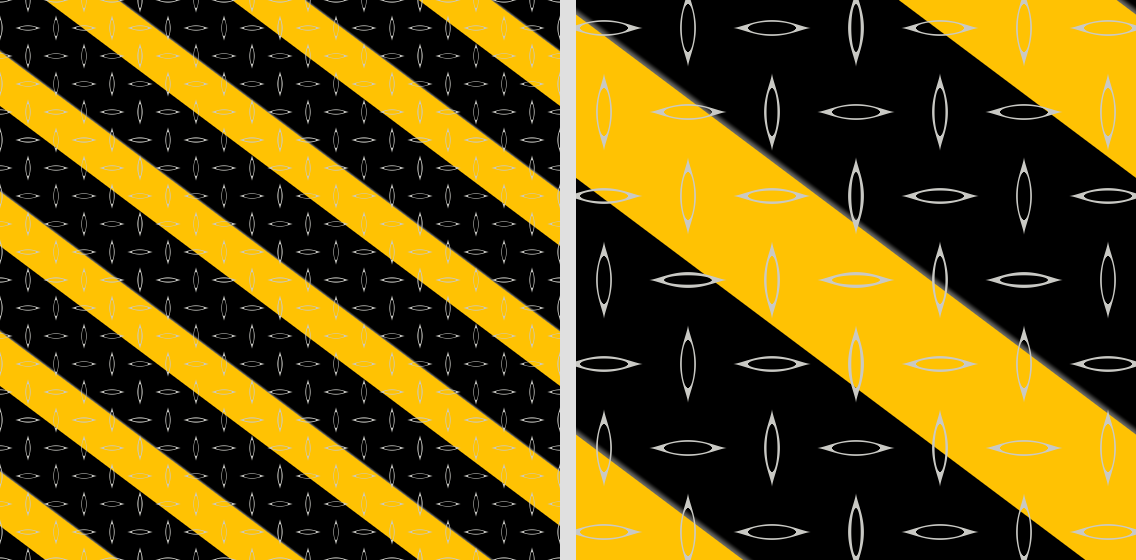
Left: the whole. Right: its middle third, enlarged.
Give the GLSL for this pattern, as a three.js fragment shader.

```glsl
// Black and yellow hazard stripes under a tread-plate grid of hollow pointed lozenges.
// Stripes come from a wrapped diagonal phase; lozenges alternate direction like a
// checkerboard, each a spiked outline with an elliptical hole, box-filtered for smooth edges.

varying vec2 vUv;

const vec3 BLACK = vec3(0.0);
const vec3 YELLOW = vec3(1.0, 0.76, 0.01);
const vec3 STEEL = vec3(0.79, 0.79, 0.77);
const vec3 SHADOW = vec3(0.40, 0.40, 0.39);

const vec2 STRIPE_REPEATS = vec2(3.0, 4.0);  // across, up
const float STRIPE_CENTER = 0.4375;          // phase within one repeat
const float STRIPE_HALF = 0.1945;            // half width in phase
const float SHADOW_WIDTH = 0.0045;           // soft rim on the upper edge

const float GRID = 20.0;                     // lozenges across and up
const float HALF_LENGTH = 0.0232;
const float HALF_WIDTH = 0.0047;
const float HOLE_LENGTH = 0.0142;
const float RIM_HEAVY = 0.0019;              // every fifth line
const float RIM_LIGHT = 0.0010;              // farthest from those lines
const float HEAVY_EVERY = 5.0;

// Share of a pixel at offset y that lies inside the band from -h to h.
float bandCover(float y, float h, float pixel) {
  float top = min(h, y + 0.5 * pixel);
  float bottom = max(-h, y - 0.5 * pixel);
  return max(top - bottom, 0.0) / pixel;
}

// Signed distance to the nearest stripe; side is +1 above it and -1 below.
float stripeDistance(vec2 uv, out float side) {
  float phase = fract(dot(uv, STRIPE_REPEATS) - STRIPE_CENTER + 0.5) - 0.5;
  side = sign(phase);
  return (abs(phase) - STRIPE_HALF) / length(STRIPE_REPEATS);
}

// Lozenge along x: tapering spikes with a hollow eye in the middle.
float lozenge(vec2 p, float rim, float pixel) {
  float along = p.x / HALF_LENGTH;
  float outer = HALF_WIDTH * pow(max(1.0 - along * along, 0.0), 1.5);
  float across = p.x / HOLE_LENGTH;
  float hole = (HALF_WIDTH - rim) * sqrt(max(1.0 - across * across, 0.0));
  return bandCover(p.y, outer, pixel) - bandCover(p.y, min(hole, outer), pixel);
}

float treadPlate(vec2 uv, float pixel) {
  vec2 cell = floor(uv * GRID + 0.5);
  vec2 p = uv - cell / GRID;
  float line = cell.y;

  // Odd cells stand upright
  if (mod(cell.x + cell.y, 2.0) > 0.5) {
    p = p.yx;
    line = cell.x;
  }

  // Rims thin out away from every fifth line
  float steps = mod(line, HEAVY_EVERY);
  steps = min(steps, HEAVY_EVERY - steps);
  float rim = mix(RIM_HEAVY, RIM_LIGHT, steps / 2.0);
  return lozenge(p, rim, pixel);
}

void main() {
  float pixel = max(fwidth(vUv.x), 1e-5);

  // Stripes with a soft gray rim
  float side;
  float d = stripeDistance(vUv, side);
  float rimShade = step(0.0, side) * (1.0 - smoothstep(0.0, SHADOW_WIDTH, d));
  vec3 color = mix(BLACK, SHADOW, rimShade);
  color = mix(color, YELLOW, clamp(0.5 - d / pixel, 0.0, 1.0));

  // Steel lozenges on top
  color = mix(color, STEEL, treadPlate(vUv, pixel));
  gl_FragColor = vec4(color, 1.0);
}
```
